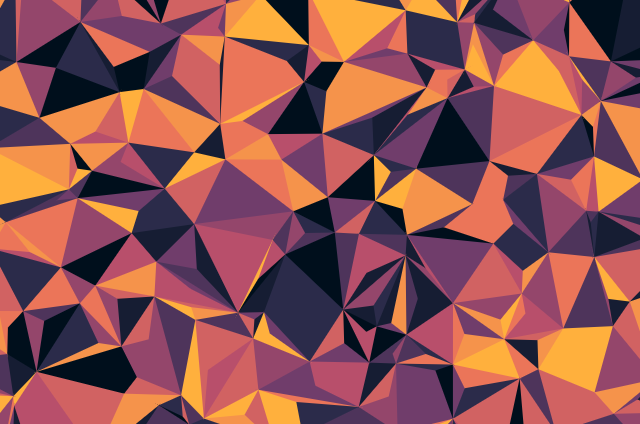
This background is drawn by a WebGL 1 fragment shader. Its source:

```glsl
precision highp float;
// Irregular mosaic of flat triangles in shades from midnight blue through plum to amber.

uniform vec2 u_resolution;

#define CELLS_HIGH 8.3    // mesh cells per canvas height
#define TILT 0.52         // mesh rotation in radians
#define JITTER 0.96       // vertex scatter inside its cell, below 1 keeps the mesh simple
#define SPLIT_SHARE 0.36  // share of triangles divided into three
#define SHADES 11.0       // number of flat colours
#define SEED 7.3

float hash(vec2 p, float salt) {
  vec3 q = fract(vec3(p.xyx + salt * 1.37 + SEED) * vec3(0.1031, 0.1030, 0.0973));
  q += dot(q, q.yzx + 33.33);
  return fract((q.x + q.y) * q.z);
}

float cross2(vec2 a, vec2 b) {
  return a.x * b.y - a.y * b.x;
}

// One of SHADES evenly spaced steps along the dark-to-bright ramp
vec3 shade(float t) {
  float s = 5.0 * min(floor(t * SHADES), SHADES - 1.0) / (SHADES - 1.0);
  vec3 c = mix(vec3(0.00, 0.06, 0.11), vec3(0.17, 0.17, 0.29), clamp(s, 0.0, 1.0));
  c = mix(c, vec3(0.44, 0.24, 0.42), clamp(s - 1.0, 0.0, 1.0));
  c = mix(c, vec3(0.72, 0.31, 0.42), clamp(s - 2.0, 0.0, 1.0));
  c = mix(c, vec3(0.92, 0.46, 0.35), clamp(s - 3.0, 0.0, 1.0));
  return mix(c, vec3(1.00, 0.69, 0.24), clamp(s - 4.0, 0.0, 1.0));
}

vec2 vertex(vec2 cell) {
  vec2 scatter = vec2(hash(cell, 1.0), hash(cell, 2.0)) - 0.5;
  return cell + 0.5 + JITTER * scatter;
}

// Distance to the right of the directed edge a-b
float outside(vec2 p, vec2 a, vec2 b) {
  return cross2(p - a, b - a) / max(length(b - a), 1e-4);
}

// Colour weighted by coverage, for a counter-clockwise triangle
vec4 triangle(vec2 p, vec2 a, vec2 b, vec2 c, float pixel, float tone) {
  float d = max(outside(p, a, b), max(outside(p, b, c), outside(p, c, a)));
  float coverage = clamp(0.5 - d / pixel, 0.0, 1.0);
  return vec4(shade(tone), 1.0) * coverage;
}

// A whole triangle, or three pieces that meet at a random inner point
vec4 facet(vec2 p, vec2 a, vec2 b, vec2 c, float pixel, vec2 cell, float salt) {
  float tone = hash(cell, salt);
  if (hash(cell, salt + 1.0) > SPLIT_SHARE) {
    return triangle(p, a, b, c, pixel, tone);
  }
  vec3 w = 0.15 + vec3(hash(cell, salt + 2.0), hash(cell, salt + 3.0), hash(cell, salt + 4.0));
  vec2 m = (a * w.x + b * w.y + c * w.z) / (w.x + w.y + w.z);
  return triangle(p, a, b, m, pixel, tone)
       + triangle(p, b, c, m, pixel, hash(cell, salt + 5.0))
       + triangle(p, c, a, m, pixel, hash(cell, salt + 6.0));
}

// Quad between four neighbouring vertices, cut along a diagonal that lies inside it
vec4 quad(vec2 p, vec2 cell, float pixel) {
  vec2 a = vertex(cell);
  vec2 b = vertex(cell + vec2(1.0, 0.0));
  vec2 c = vertex(cell + vec2(1.0, 1.0));
  vec2 d = vertex(cell + vec2(0.0, 1.0));
  vec2 ac = c - a;
  vec2 bd = d - b;
  bool acInside = cross2(ac, b - a) < 0.0 && cross2(ac, d - a) > 0.0;
  bool bdInside = cross2(bd, a - b) > 0.0 && cross2(bd, c - b) < 0.0;
  bool acPreferred = length(ac) < length(bd) * mix(0.65, 1.5, hash(cell, 3.0));
  if (acInside && (acPreferred || !bdInside)) {
    return facet(p, a, b, c, pixel, cell, 11.0) + facet(p, a, c, d, pixel, cell, 23.0);
  }
  return facet(p, a, b, d, pixel, cell, 11.0) + facet(p, b, c, d, pixel, cell, 23.0);
}

void main() {
  float pixel = CELLS_HIGH / u_resolution.y;
  float co = cos(TILT);
  float si = sin(TILT);
  // Shift keeps cell numbers positive for the hash
  vec2 p = mat2(co, si, -si, co) * gl_FragCoord.xy * pixel + 40.0;
  vec2 home = floor(p);

  // Only the four quads around the home cell can reach this point
  vec4 sum = vec4(0.0);
  for (int j = -1; j <= 0; j++) {
    for (int i = -1; i <= 0; i++) {
      sum += quad(p, home + vec2(float(i), float(j)), pixel);
    }
  }
  gl_FragColor = vec4(sum.rgb / max(sum.a, 1e-4), 1.0);
}
```
